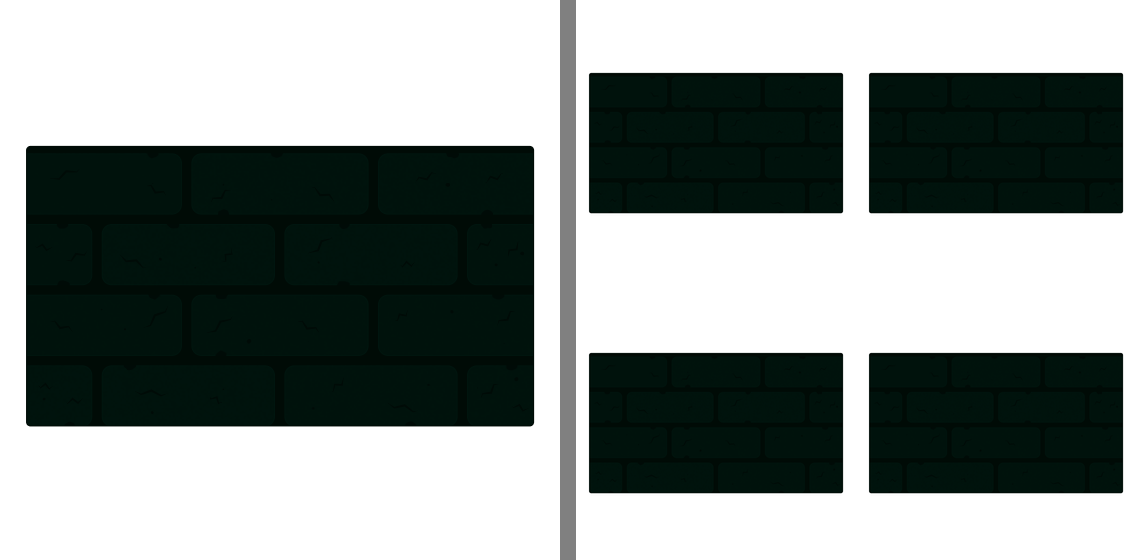
Left, the tile; right, the same tile 2 across and 2 down.
A WebGL 1 fragment shader for this pattern:

```glsl
precision highp float;

uniform vec2 u_resolution;

const vec2 PANEL_LOW = vec2(0.0465, 0.2385);
const vec2 PANEL_HIGH = vec2(0.9538, 0.7395);
const float ROW_PITCH = 0.1262;
const float TOP_JOINT = 0.7346;
const float HALF_JOINT = 0.0083;

const vec3 PAPER = vec3(1.0);
const vec3 BRICK = vec3(0.0, 0.072, 0.048);
const vec3 BRICK_RIM = vec3(0.003, 0.092, 0.064);
const vec3 MORTAR = vec3(0.0, 0.042, 0.023);
const vec3 CRACK = vec3(0.0, 0.045, 0.028);

float hash(vec2 p) {
  vec3 q = fract(vec3(p.xyx) * 0.1031);
  q += dot(q, q.yzx + 33.33);
  return fract((q.x + q.y) * q.z);
}

float valueNoise(vec2 p) {
  vec2 i = floor(p);
  vec2 f = fract(p);
  f = f * f * (3.0 - 2.0 * f);
  float low = mix(hash(i), hash(i + vec2(1.0, 0.0)), f.x);
  float high = mix(hash(i + vec2(0.0, 1.0)), hash(i + 1.0), f.x);
  return mix(low, high, f.y);
}

float roundedBox(vec2 p, vec2 halfSize, float radius) {
  vec2 q = abs(p) - halfSize + radius;
  return length(max(q, 0.0)) + min(max(q.x, q.y), 0.0) - radius;
}

float coverage(float distance, float pixel) {
  return clamp(0.5 - distance / pixel, 0.0, 1.0);
}

// A bent stroke that tapers to both ends
float crackDistance(vec2 p, float angle, float reach, float phase) {
  float c = cos(angle);
  float s = sin(angle);
  p = vec2(c * p.x + s * p.y, c * p.y - s * p.x);
  float t = p.x / reach;
  float zigzag = abs(fract(t * 0.8 + phase) - 0.5) - 0.25;
  float halfWidth = 0.0022 * (1.0 - t * t);
  float d = abs(p.y - 0.016 * zigzag) - halfWidth;
  return max(d, abs(p.x) - reach);
}

// Cracks, pits and edge chips, scattered over the visible part of a brick
float wearDistance(vec2 p, vec2 center, vec2 halfSize, vec2 id) {
  float d = 1.0;
  for (int i = 0; i < 2; i++) {
    float side = float(i) * 2.0 - 1.0;
    vec2 seed = id * 7.0 + vec2(float(i) * 3.0 + 20.0, 11.0);
    float pick = hash(seed);
    vec2 jitter = vec2(hash(seed + 1.3), hash(seed + 2.7)) - 0.5;

    vec2 spot = center + halfSize * vec2(side * 0.5 + jitter.x * 0.4, jitter.y * 0.8);
    float angle = mix(-0.6, 0.9, hash(seed + 4.1));
    float reach = min(mix(0.012, 0.029, pick), halfSize.x * 0.35);
    d = min(d, crackDistance(p - spot, angle, reach, pick));

    vec2 pit = center + halfSize * vec2(jitter.y * 0.8 - side * 0.3, jitter.x * 1.2);
    float wobble = 0.003 * valueNoise(p * 170.0);
    d = min(d, length(p - pit) - 0.006 * hash(seed + 5.9) + wobble);

    vec2 chip = center + halfSize * vec2(jitter.x * 1.5, side);
    float chipSize = 0.010 * step(0.4, hash(seed + 8.2));
    d = min(d, length((p - chip) * vec2(0.8, 1.0)) - chipSize + wobble);
  }
  return d;
}

vec3 brickWall(vec2 p, float pixel) {
  // Running bond: alternate rows differ in offset and length
  float row = floor((TOP_JOINT - p.y) / ROW_PITCH);
  float shifted = mod(row, 2.0);
  float pitch = mix(0.3333, 0.3262, shifted);
  float start = 0.1732 * shifted;
  float column = floor((p.x - start) / pitch);
  vec2 id = vec2(column + 5.0, row + 9.0);

  vec2 cell = vec2(pitch, ROW_PITCH);
  vec2 center = vec2(start + (column + 0.5) * pitch, TOP_JOINT - (row + 0.5) * ROW_PITCH);
  vec2 halfSize = cell * 0.5 - HALF_JOINT;
  float edge = roundedBox(p - center, halfSize, 0.018);

  float left = max(center.x - halfSize.x, PANEL_LOW.x);
  float right = min(center.x + halfSize.x, PANEL_HIGH.x);
  vec2 seenCenter = vec2((left + right) * 0.5, center.y);
  vec2 seenHalf = vec2((right - left) * 0.5, halfSize.y);
  float wear = wearDistance(p, seenCenter, seenHalf, id);

  float grain = valueNoise(p * 300.0) - 0.5;
  float tone = 1.0 + 0.06 * grain + 0.05 * (hash(id) - 0.5);
  vec3 face = mix(BRICK * tone, BRICK_RIM, 0.6 * coverage(abs(edge + 0.001) - 0.0008, pixel));
  face = mix(face, CRACK, coverage(wear, pixel));
  return mix(MORTAR, face, coverage(edge, pixel));
}

void main() {
  vec2 p = gl_FragCoord.xy / u_resolution;
  float pixel = 1.0 / min(u_resolution.x, u_resolution.y);
  vec2 panelCenter = (PANEL_LOW + PANEL_HIGH) * 0.5;
  float panel = roundedBox(p - panelCenter, (PANEL_HIGH - PANEL_LOW) * 0.5, 0.008);

  // Dark outline just inside the panel
  vec3 wall = mix(MORTAR, brickWall(p, pixel), coverage(panel + 0.002, pixel));
  gl_FragColor = vec4(mix(PAPER, wall, coverage(panel, pixel)), 1.0);
}
```
